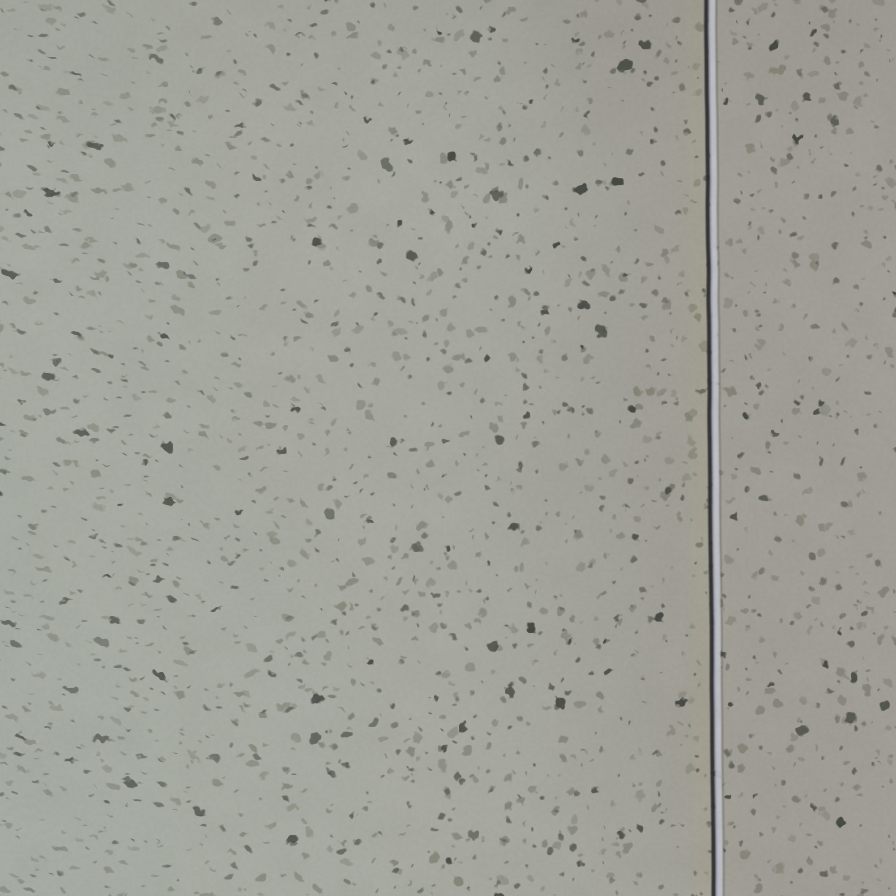
Give the GLSL for this texture, as a Shadertoy shader.

```glsl
// Pale grey-green speckled stone panel with a vertical seam on the right.
// Three scattered layers of warped elliptical chips lie over a soft gradient;
// chips stretch into slanted streaks towards the left edge.

#define LARGE_CELLS 24.0
#define MEDIUM_CELLS 46.0
#define FAINT_CELLS 52.0
#define CHIP_SOFTNESS 0.0013
#define STREAK_ANGLE -0.28
#define SEAM_BOTTOM 0.7965
#define SEAM_LEAN -0.0085
#define GRAIN 0.014

const vec3 COOL_STONE = vec3(0.645, 0.670, 0.637);
const vec3 MAIN_STONE = vec3(0.652, 0.660, 0.628);
const vec3 WARM_STONE = vec3(0.622, 0.615, 0.583);
const vec3 DARK_CHIP  = vec3(0.270, 0.285, 0.260);
const vec3 GREY_CHIP  = vec3(0.350, 0.365, 0.330);
const vec3 FAINT_CHIP = vec3(0.490, 0.495, 0.445);
const vec3 SEAM_DARK  = vec3(0.170, 0.170, 0.180);
const vec3 SEAM_LIGHT = vec3(0.740, 0.745, 0.765);

float hash(vec2 p) {
    vec3 q = fract(vec3(p.xyx) * 0.1031);
    q += dot(q, q.yzx + 33.33);
    return fract((q.x + q.y) * q.z);
}

vec2 hash2(vec2 p) {
    return vec2(hash(p), hash(p + 71.7));
}

float noise(vec2 p) {
    vec2 i = floor(p), f = fract(p);
    f = f * f * (3.0 - 2.0 * f);
    return mix(mix(hash(i), hash(i + vec2(1, 0)), f.x),
               mix(hash(i + vec2(0, 1)), hash(i + vec2(1, 1)), f.x), f.y);
}

// Coverage of scattered chips; radii are in canvas units.
float chips(vec2 uv, float cells, float density, float minRadius, float maxRadius, float seed) {
    float streak = 1.0 - smoothstep(0.0, 0.65, uv.x);
    float softness = max(CHIP_SOFTNESS, 0.7 / iResolution.y);
    vec2 warp = vec2(noise(uv * 210.0 + seed), noise(uv * 210.0 + seed + 40.0)) - 0.5;
    vec2 p = uv + warp * maxRadius * 0.9;
    vec2 home = floor(p * cells);
    float cover = 0.0;
    for (int y = -1; y <= 1; y++)
    for (int x = -1; x <= 1; x++) {
        vec2 cell = home + vec2(x, y);
        vec2 key = cell + seed;
        vec2 center = (cell + hash2(key)) / cells;
        float cluster = 0.55 + 0.9 * noise(center * 13.0 + seed);
        if (hash(key + 13.1) > density * cluster) continue;

        // Random directions on the right, a shared slant on the left.
        float angle = mix((hash(key + 5.3) - 0.5) * 3.14159, STREAK_ANGLE, streak * 0.9);
        float c = cos(angle), s = sin(angle);
        vec2 d = mat2(c, -s, s, c) * (p - center);
        float size = hash(key + 27.9);
        float radius = mix(minRadius, maxRadius, size * size);
        float stretch = mix(1.0, 1.4, hash(key + 8.7)) + 0.45 * streak;
        float dist = length(d * vec2(1.0 / stretch, stretch * 0.85)) - radius;
        float strength = mix(0.55, 1.0, hash(key + 51.3)) * (1.0 - 0.2 * streak);
        cover = max(cover, strength * (1.0 - smoothstep(-softness, softness, dist)));
    }
    return cover;
}

vec3 stone(vec2 uv) {
    float drift = 0.12 * (noise(uv * 4.0) - 0.5);
    float warmth = smoothstep(0.52, 0.86, uv.x + 0.10 * uv.y + drift);
    float coolness = (1.0 - smoothstep(0.0, 0.6, uv.x + 0.35 * uv.y + drift));
    vec3 color = mix(MAIN_STONE, COOL_STONE, coolness);
    color = mix(color, WARM_STONE, warmth);
    color -= 0.018 * smoothstep(0.75, 1.05, uv.y);
    return color + 0.012 * (noise(uv * 28.0) - 0.5);
}

// Dark groove with a pale, faintly lilac lip on its right.
vec3 addSeam(vec3 color, vec2 uv) {
    float x = uv.x - (SEAM_BOTTOM + SEAM_LEAN * uv.y);
    x += 0.0008 * (noise(vec2(uv.y * 30.0, 3.0)) - 0.5);
    float soft = max(0.0016, 0.7 / iResolution.y);
    float glow = exp(-abs(x + 0.012) * 90.0);
    color += glow * vec3(0.012, 0.004, -0.020);
    float lip = 1.0 - smoothstep(0.0036 - soft, 0.0036 + soft, abs(x - 0.0062));
    float groove = 1.0 - smoothstep(0.0022 - soft, 0.0022 + soft, abs(x));
    float shade = 1.0 - smoothstep(0.0, 0.0025, abs(x - 0.0115));
    color = mix(color, color * 0.86, shade);
    vec3 lipColor = mix(vec3(0.56, 0.57, 0.70), SEAM_LIGHT, smoothstep(0.002, 0.006, x));
    color = mix(color, lipColor, lip * (0.85 + 0.15 * noise(vec2(uv.y * 60.0, 9.0))));
    return mix(color, SEAM_DARK, groove * 0.92);
}

void mainImage(out vec4 fragColor, in vec2 fragCoord) {
    vec2 uv = fragCoord / iResolution.y;
    vec3 color = stone(uv);
    color = mix(color, FAINT_CHIP, 0.85 * chips(uv, FAINT_CELLS, 0.50, 0.0014, 0.0052, 17.0));
    color = mix(color, GREY_CHIP, 0.90 * chips(uv, MEDIUM_CELLS, 0.42, 0.0012, 0.0036, 131.0));
    color = mix(color, DARK_CHIP, chips(uv, LARGE_CELLS, 0.34, 0.0024, 0.0060, 263.0));
    color = addSeam(color, uv);
    color += GRAIN * (noise(uv * 330.0) - 0.5);
    fragColor = vec4(color, 1.0);
}
```
